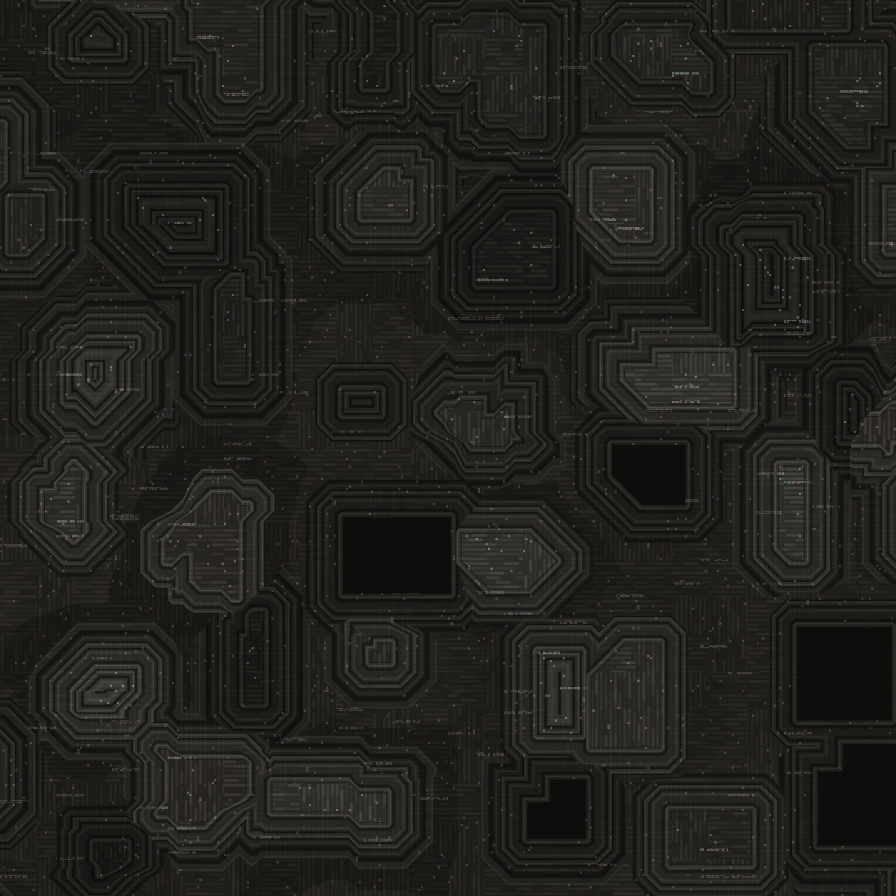
This pattern is drawn by a WebGL 2 fragment shader. Its source:

```glsl
#version 300 es
precision highp float;
// Dark circuit-like relief: scattered chamfered plates, each wrapped in
// concentric grooves that follow an octagonal distance field and meet in seams.
// Plates are black, dim or bright; dim flats fill the gaps between the rings.

uniform vec2 u_resolution;
out vec4 outColor;

const float SITES = 6.0;          // plates across the canvas
const float JITTER = 0.68;        // site scatter, in cells
const float RING_PITCH = 0.0105;  // spacing of the grooves
const float JOG_PERIOD = 0.055;   // spacing of the 45 degree steps
const float JOG_SIZE = 0.012;
const float JOG_SHARE = 0.35;     // share of plates with stepped edges
const float BLACK_SHARE = 0.22;
const float RINGED_SHARE = 0.14;
const float GLOW_REACH = 0.065;   // how far a plate tints its rings
const float TRACE_LINES = 190.0;
const float TRACE_PATCHES = 24.0;
const vec2 SPARK_GRID = vec2(360.0, 360.0);
const vec2 DASH_GRID = vec2(32.0, 300.0);

const vec3 BLACK = vec3(0.052, 0.050, 0.045);
const vec3 GROOVE = vec3(0.066, 0.065, 0.058);
const vec3 BODY = vec3(0.120, 0.113, 0.102);
const vec3 FACE = vec3(0.156, 0.154, 0.143);
const vec3 RIDGE = vec3(0.215, 0.213, 0.193);
const vec3 SPARK = vec3(0.42, 0.42, 0.40);

float hash(vec2 p) {
  vec3 q = fract(p.xyx * 0.1031);
  q += dot(q, q.yzx + 33.33);
  return fract((q.x + q.y) * q.z);
}

vec2 hash2(vec2 p) {
  return vec2(hash(p + 17.3), hash(p + 71.9));
}

// Two-level offset joined by diagonal ramps.
float jog(float t, float seed) {
  float u = t / JOG_PERIOD + 40.0;
  float i = floor(u);
  float a = step(0.5, hash(vec2(i, seed)));
  float b = step(0.5, hash(vec2(i + 1.0, seed)));
  float ramp = clamp((u - i - 0.5) * JOG_PERIOD / JOG_SIZE + 0.5, 0.0, 1.0);
  return JOG_SIZE * mix(a, b, ramp);
}

float plateKind(vec2 id) {
  return hash(id + 83.0);
}

// Octagonal distance to one plate, with random chamfers, notch and jogs.
float plateDistance(vec2 p, vec2 id) {
  float seed = hash(id + 5.1) * 91.0;
  float isBlack = step(plateKind(id), BLACK_SHARE);
  float jogged = step(hash(id + 9.7), JOG_SHARE) * (1.0 - isBlack);
  p.x += jogged * jog(p.y, seed);
  p.y += jogged * jog(p.x, seed + 13.0);
  vec2 halfSize = mix(vec2(0.010 + 0.022 * isBlack), vec2(0.068), hash2(id + 3.0));
  vec2 q = abs(p) - halfSize;
  float corner = hash(id + sign(p) * 0.37 + 29.0);
  float chamfer = step(0.72 + 0.2 * isBlack, corner) * min(halfSize.x, halfSize.y);
  float d = max(max(q.x, q.y), (q.x + q.y + chamfer) * 0.7071);
  vec2 side = sign(hash2(id + 43.0) - 0.5);
  vec2 notch = p * side - halfSize * mix(0.1, 0.6, hash(id + 51.0));
  return hash(id + 61.0) < 0.35 ? max(d, min(notch.x, notch.y)) : d;
}

// Grooves and ridges along the distance; tones vary from ring to ring.
vec3 rings(float d, float pixel) {
  float u = d / RING_PITCH;
  u += 0.25 * sin(u * 2.3);
  float f = fract(u);
  vec2 tone = hash2(vec2(floor(u), 7.0));
  float w = 0.5 * pixel / RING_PITCH;
  float groove = smoothstep(0.36 - w, 0.36 + w, abs(f - 0.5));
  float ridge = 1.0 - smoothstep(0.03, 0.05 + 2.0 * w, abs(f - 0.60));
  vec3 color = mix(mix(BODY, FACE, tone.x), RIDGE, ridge * (0.25 + 0.7 * tone.y));
  return mix(color, GROOVE, groove * (0.65 + 0.35 * tone.x));
}

// Broken parallel lines whose direction changes from patch to patch.
float traces(vec2 p) {
  vec2 patchId = floor(p * TRACE_PATCHES);
  vec2 uv = hash(patchId) < 0.6 ? p : p.yx;
  float row = floor(uv.y * TRACE_LINES);
  float segment = floor(uv.x * 60.0 + 9.0 * hash(vec2(row, 2.0)));
  float lit = hash(vec2(row, segment) + patchId);
  float line = 1.0 - smoothstep(0.12, 0.48, abs(fract(uv.y * TRACE_LINES) - 0.5));
  return line * lit;
}

// Tiny tinted dots, crowded together in rare horizontal dashes.
vec3 sparks(vec2 p) {
  vec2 cell = p * SPARK_GRID;
  vec2 id = floor(cell);
  float dash = step(0.988, hash(floor(p * DASH_GRID) + 3.0));
  float lit = step(1.0 - mix(0.014, 0.75, dash), hash(id + 11.0));
  vec2 q = abs(fract(cell) - 0.5);
  float dotMask = 1.0 - smoothstep(0.25, 0.6, max(q.x, q.y));
  vec3 tint = 0.6 + 0.6 * vec3(hash(id), hash2(id));
  return SPARK * tint * lit * dotMask;
}

void main() {
  float pixel = 1.0 / min(u_resolution.x, u_resolution.y);
  vec2 p = gl_FragCoord.xy * pixel;

  // Nearest plate among the neighbouring cells.
  vec2 base = floor(p * SITES);
  vec2 nearest = base;
  float d = 1.0;
  for (int y = -1; y <= 1; y++) {
    for (int x = -1; x <= 1; x++) {
      vec2 id = base + vec2(x, y);
      vec2 site = (id + 0.5 + JITTER * (hash2(id) - 0.5)) / SITES;
      float candidate = plateDistance(p - site, id);
      if (candidate < d) { d = candidate; nearest = id; }
    }
  }

  // Rings, tinted by their plate and dimmer further out.
  float kind = plateKind(nearest);
  float isBlack = step(kind, BLACK_SHARE);
  float glow = mix(mix(0.74, 1.42, hash(nearest + 97.0)), 0.88, isBlack);
  float gain = mix(glow, 0.90, smoothstep(0.0, GLOW_REACH, d));
  float grain = traces(p);
  vec3 color = rings(d, pixel) * gain * (0.95 + 0.16 * grain);

  // Dim flats where the rings of a plate run out.
  float rim = RING_PITCH * (3.0 + floor(4.0 * hash(nearest + 19.0)));
  float flatMask = smoothstep(-pixel, pixel, d - rim);
  vec3 flatColor = BODY * mix(0.80, 1.20, hash(nearest + 31.0));
  color = mix(color, flatColor * (0.88 + 0.4 * grain), flatMask);

  // Plate face: black or textured; a few stay ringed to the centre.
  vec3 face = mix(BODY, FACE, hash(nearest + 37.0)) * glow * (0.86 + 0.55 * grain);
  face = mix(face, BLACK, isBlack);
  float inside = 1.0 - smoothstep(-pixel, pixel, d);
  color = mix(color, face, inside * (1.0 - step(1.0 - RINGED_SHARE, kind)));

  float sparkle = mix(0.35, 0.62, inside) * (1.0 - isBlack * inside);
  outColor = vec4(color + sparkle * sparks(p), 1.0);
}
```
